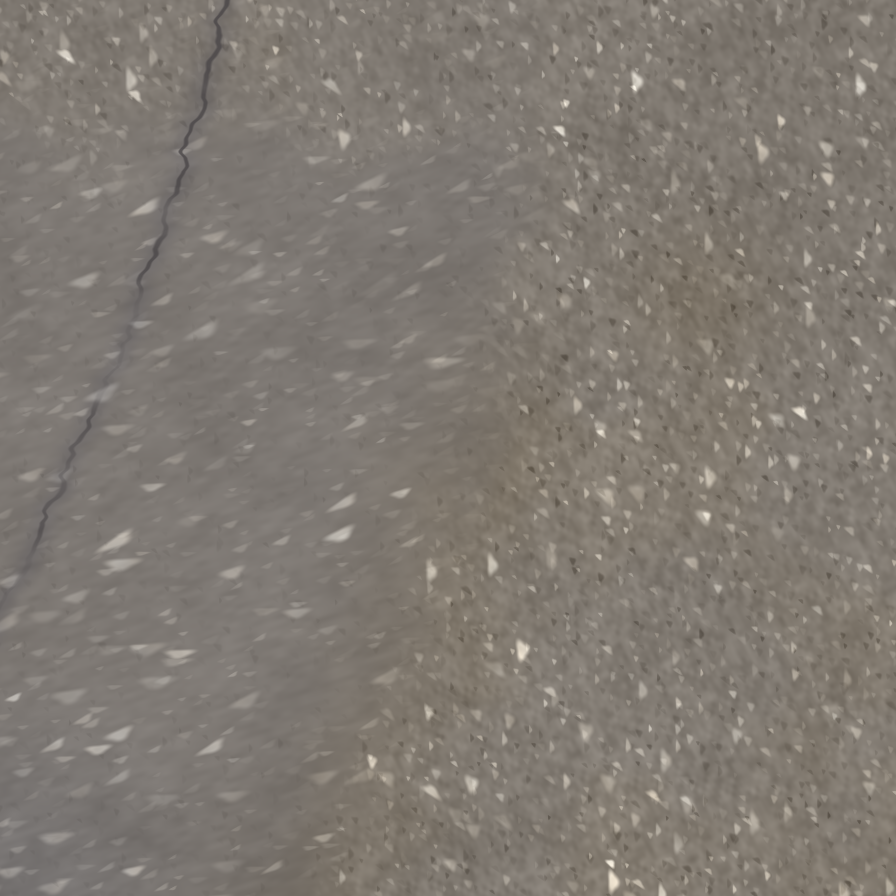
Give the GLSL for this texture, as a three.js fragment shader.

```glsl
varying vec2 vUv;

float hash(vec2 p) {
  return fract(sin(dot(p, vec2(127.1, 311.7))) * 43758.5453);
}

float noise(vec2 p) {
  vec2 cell = floor(p);
  vec2 f = fract(p);
  f = f * f * (3.0 - 2.0 * f);
  return mix(mix(hash(cell), hash(cell + vec2(1.0, 0.0)), f.x),
             mix(hash(cell + vec2(0.0, 1.0)), hash(cell + 1.0), f.x), f.y);
}

float fbm(vec2 p) {
  float sum = 0.0;
  float gain = 0.53;
  for (int i = 0; i < 4; i++) {
    sum += gain * noise(p);
    p = p * 2.03 + 17.3;
    gain *= 0.5;
  }
  return sum;
}

// Coordinates whose x axis follows the grain and is compressed by stretch
vec2 alongGrain(vec2 p, float angle, float stretch) {
  float c = cos(angle);
  float s = sin(angle);
  return vec2((c * p.x + s * p.y) / stretch, c * p.y - s * p.x);
}

// Scattered soft, uneven chips: 0 between them, up to 1 on the brightest
float chips(vec2 p, float cells, float density, float seed) {
  p *= cells;
  vec2 home = floor(p);
  float cover = 0.0;
  for (int j = -1; j <= 1; j++) {
    for (int i = -1; i <= 1; i++) {
      vec2 cell = home + vec2(float(i), float(j));
      vec2 id = cell + seed;
      if (hash(id) > density) continue;
      vec2 d = p - cell - vec2(hash(id + 3.7), hash(id + 8.1));
      float turn = hash(id + 12.9);
      d.x += d.y * (turn - 0.5) * 1.4;
      float wobble = 1.0 + 0.18 * sin(3.0 * atan(d.y, d.x + 1e-5) + 6.28 * turn);
      float radius = mix(0.2, 0.46, hash(id + 21.3));
      float glow = hash(id + 30.7);
      float shape = 1.0 - smoothstep(radius * 0.35, radius, length(d) * wobble);
      cover = max(cover, shape * mix(0.25, 1.0, glow * glow));
    }
  }
  return cover;
}

void main() {
  vec2 uv = vUv;
  float broad = fbm(uv * 4.0 + 5.0) - 0.5;
  float patches = fbm(uv * 13.0 + 31.0) - 0.5;

  // Worn lane at left, coarse aggregate at right and along the top
  float border = 0.37 + 0.42 * uv.y - 0.2 * uv.y * uv.y;
  float offset = uv.x - border + 0.09 * patches;
  float coarse = smoothstep(-0.05, 0.05, offset);
  coarse = max(coarse, 0.75 * smoothstep(0.79, 0.92, uv.y + 0.15 * patches));

  vec3 color = mix(vec3(0.486, 0.465, 0.446), vec3(0.505, 0.479, 0.447), coarse);
  color += 0.05 * broad + 0.045 * patches;

  // Brown stains beside the lane edge and bluish shade in the lower corner
  float stain = 0.75 * exp(-pow((offset + 0.02) / 0.09, 2.0)) * (1.0 - smoothstep(0.45, 0.8, uv.y));
  stain += 0.8 * exp(-dot(uv - vec2(0.78, 0.66), uv - vec2(0.78, 0.66)) / 0.008);
  stain += smoothstep(0.05, 0.25, broad) * 0.5 * coarse;
  color -= vec3(0.012, 0.022, 0.043) * stain;
  color -= vec3(0.035, 0.028, 0.014) * (1.0 - smoothstep(0.0, 0.3, length(uv)));

  // Fine grain, smeared sideways in the lane
  vec2 lane = alongGrain(uv, 0.3, 2.3);
  vec2 rough = alongGrain(uv, 2.05, 1.35);
  float laneGrain = noise(lane * 170.0) + noise(lane * 85.0 + 40.0) - 1.0;
  float roughGrain = noise(rough * 190.0) + noise(rough * 105.0 + 60.0) - 1.0;
  color += mix(0.030 * laneGrain, 0.065 * roughGrain, coarse);

  // Pale stones and dark pits
  float clump = 0.65 + 0.7 * smoothstep(-0.2, 0.2, patches);
  float laneStones = 0.19 * chips(lane, 46.0, 0.3, 11.0)
                   + 0.09 * chips(lane, 85.0, 0.35, 47.0);
  float roughStones = 0.36 * chips(rough, 46.0, 0.17, 83.0)
                    + 0.19 * chips(rough, 84.0, 0.36, 129.0);
  float stones = mix(laneStones, roughStones, coarse) * clump;
  vec3 stoneTint = mix(vec3(1.03, 0.98, 0.88), vec3(0.97, 1.0, 0.99), noise(uv * 45.0));
  color += stones * stoneTint;
  color -= mix(0.035, 0.12, coarse) * chips(rough, 88.0, 0.3, 171.0);

  // Broken crack with a faint cool halo
  float rise = uv.y - 0.316;
  float crackX = 0.37 * rise + 0.024 * sin(4.59 * rise);
  crackX += 0.012 * (noise(vec2(uv.y * 42.0, 2.0)) - 0.5) + 0.006 * (noise(vec2(uv.y * 130.0, 7.0)) - 0.5);
  float away = abs(uv.x - crackX);
  float openness = smoothstep(0.25, 0.65, noise(vec2(uv.y * 17.0, 4.0)));
  openness = max(openness, smoothstep(0.87, 0.92, uv.y));
  float width = 0.0022 + 0.0025 * noise(vec2(uv.y * 75.0, 9.0));
  float crack = (1.0 - smoothstep(width * 0.3, width + 0.001, away)) * mix(0.15, 0.8, openness);
  color -= vec3(0.038, 0.034, 0.020) * exp(-away * away / 0.00022);
  color = mix(color, vec3(0.29, 0.275, 0.28), crack);

  gl_FragColor = vec4(clamp(color, 0.0, 1.0), 1.0);
}
```
